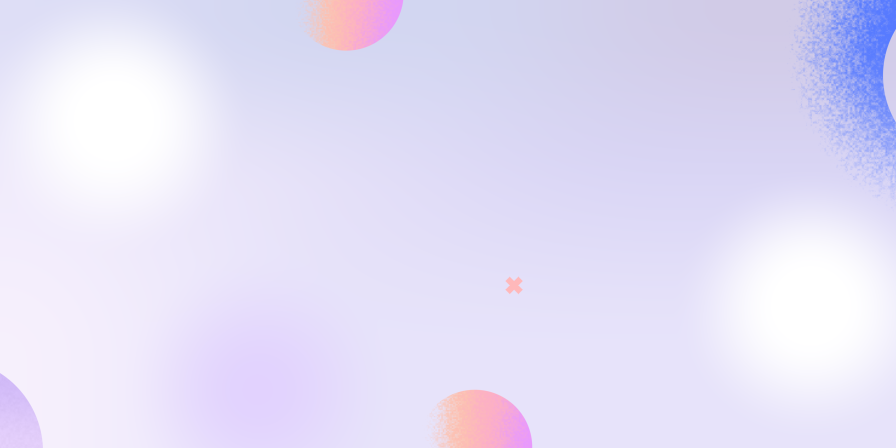
Write a Shadertoy shader that draws this background.

```glsl
float hash(vec2 p) {
    p = fract(p * vec2(0.1031, 0.1137));
    p += dot(p, p.yx + 33.33);
    return fract((p.x + p.y) * p.x * 7.31 + p.y * 57.7);
}

float noise(vec2 p) {
    vec2 cell = floor(p), f = fract(p);
    f = f * f * (3.0 - 2.0 * f);
    float low = mix(hash(cell), hash(cell + vec2(1, 0)), f.x);
    float high = mix(hash(cell + vec2(0, 1)), hash(cell + 1.0), f.x);
    return mix(low, high, f.y);
}

// Antialiased coverage of a signed distance
float cover(float dist) {
    float pixel = 1.0 / iResolution.y;
    return 1.0 - smoothstep(-0.7 * pixel, 0.7 * pixel, dist);
}

float glow(vec2 p, vec2 center, float inner, float outer) {
    return 1.0 - smoothstep(inner, outer, length(p - center));
}

vec3 backdrop(vec2 p) {
    vec3 low = mix(vec3(0.965, 0.94, 0.99), vec3(0.905, 0.89, 0.98), smoothstep(0.0, 0.8, p.x));
    vec3 middle = mix(vec3(0.94, 0.92, 0.985), vec3(0.85, 0.835, 0.96), smoothstep(0.0, 1.5, p.x));
    vec3 high = mix(vec3(0.87, 0.87, 0.965), vec3(0.825, 0.84, 0.945), smoothstep(0.0, 0.75, p.x));
    high = mix(high, vec3(0.82, 0.795, 0.905), smoothstep(0.9, 1.7, p.x));
    vec3 color = mix(low, middle, smoothstep(0.2, 0.7, p.y));
    return mix(color, high, smoothstep(0.55, 0.98, p.y));
}

// Grainy disc that fades away on its left side
vec3 orb(vec3 color, vec2 p, vec2 center) {
    vec2 q = (p - center) / 0.128;
    float grain = noise(p * 300.0) - 0.5;
    float across = q.x + 0.3 * grain;
    vec3 tint = mix(vec3(0.99, 0.76, 0.69), vec3(0.99, 0.69, 0.77), smoothstep(-0.4, 0.3, across));
    tint = mix(tint, vec3(0.91, 0.60, 0.99), smoothstep(0.1, 1.0, across - 0.15 * q.y));
    float fade = smoothstep(-0.85, -0.2, across);
    return mix(color, tint, fade * cover((length(q) - 1.0) * 0.128));
}

void mainImage(out vec4 fragColor, in vec2 fragCoord) {
    vec2 p = fragCoord / iResolution.y;
    vec3 color = backdrop(p);

    // Violet haze
    color = mix(color, vec3(0.885, 0.825, 0.995), glow(p, vec2(0.575, 0.13), 0.02, 0.32));

    // Speckled blue crescent with a round hole
    float depth = 0.39 - length(p - vec2(2.16, 0.896));
    float speckle = noise(p * 190.0) + 0.5 * noise(p * 370.0) - 0.75;
    float density = smoothstep(-0.02, 0.22, depth + 0.10 * speckle);
    density *= mix(0.55, 1.0, smoothstep(0.5, 0.95, p.y));
    density *= smoothstep(-0.015, 0.02, depth + 0.025 * speckle);
    density *= 1.0 - cover(length(p - vec2(2.174, 0.831)) - 0.203);
    color = mix(color, vec3(0.34, 0.48, 1.0), density);

    // White glows
    color = mix(color, vec3(1), glow(p, vec2(0.255, 0.732), 0.07, 0.31));
    color = mix(color, vec3(1), glow(p, vec2(1.81, 0.318), 0.07, 0.31));

    // Gradient orbs
    color = orb(color, p, vec2(0.773, 1.015));
    color = orb(color, p, vec2(1.06, 0.002));

    // Lilac disc in the lower corner, paler toward its base
    float disc = cover(length(p - vec2(-0.112, -0.008)) - 0.208);
    vec3 lilac = mix(vec3(0.89, 0.81, 0.98), vec3(0.82, 0.73, 0.97), smoothstep(0.0, 0.16, p.y));
    color = mix(color, lilac + 0.02 * speckle, disc);

    // Diagonal cross
    vec2 q = abs(mat2(0.7071, 0.7071, -0.7071, 0.7071) * (p - vec2(1.1475, 0.363)));
    float crossDist = max(max(q.x, q.y) - 0.0205, min(q.x, q.y) - 0.0068);
    color = mix(color, vec3(1.0, 0.72, 0.73), cover(crossDist));

    fragColor = vec4(color, 1.0);
}
```
